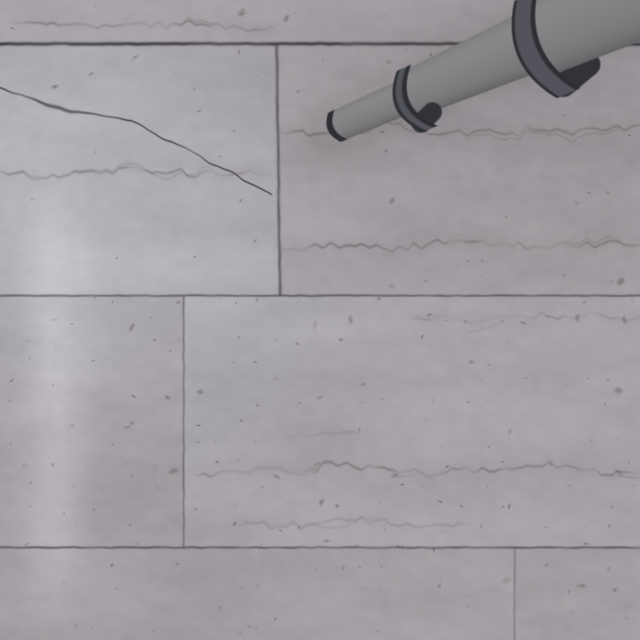
This texture is drawn by a three.js fragment shader. Its source:

```glsl
// Pale veined stone slabs in staggered courses, crossed by a telescopic grey pole.
// Courses come from a row index; veins, pits and grain come from value noise,
// and the pole is drawn in its own frame (u along the axis, v across it).
varying vec2 vUv;

const float ROW_BASE = 0.1445, ROW_HEIGHT = 0.3935, SOFT = 0.0022;
const vec3 STONE = vec3(0.635, 0.615, 0.632);
const vec3 PALE_STONE = vec3(0.71, 0.715, 0.732);
const vec3 VEIN = vec3(0.46, 0.43, 0.445);
const vec3 GROUT = vec3(0.33, 0.32, 0.34);
const vec3 POLE = vec3(0.50, 0.495, 0.505);
const vec3 PLASTIC = vec3(0.24, 0.245, 0.265);

float hash(vec2 p) {
  vec3 q = fract(vec3(p.xyx) * 0.1031);
  q += dot(q, q.yzx + 33.33);
  return fract((q.x + q.y) * q.z);
}
float noise(vec2 p) {
  vec2 i = floor(p), f = fract(p);
  f = f * f * (3.0 - 2.0 * f);
  return mix(mix(hash(i), hash(i + vec2(1.0, 0.0)), f.x),
             mix(hash(i + vec2(0.0, 1.0)), hash(i + 1.0), f.x), f.y);
}
float fbm(vec2 p) {
  float sum = 0.0, amp = 0.5;
  for (int i = 0; i < 4; i++) {
    sum += amp * noise(p);
    p = p * 2.1 + 17.3;
    amp *= 0.5;
  }
  return sum;
}
float fill(float d) { return 1.0 - smoothstep(-SOFT, SOFT, d); }
float stroke(float d, float width) { return exp(-d * d / (width * width)); }
float span(float x, float a, float b, float soft) {
  return smoothstep(a - soft, a + soft, x) * (1.0 - smoothstep(b - soft, b + soft, x));
}
float capsule(vec2 p, vec2 a, vec2 b, float r) {
  vec2 d = b - a;
  return length(p - a - d * clamp(dot(p - a, d) / dot(d, d), 0.0, 1.0)) - r;
}

// Ragged, broken vein from x0 to x1 with a side twig and a faint stain
float vein(vec2 p, float y, float x0, float x1, float seed) {
  float d = p.y - y - (fbm(vec2(p.x * 13.0, seed)) - 0.47) * 0.035
          - (noise(vec2(p.x * 85.0, seed + 5.0)) - 0.5) * 0.01;
  float fade = 0.25 + 0.6 * smoothstep(0.1, 0.8, noise(vec2(p.x * 38.0, seed + 9.0)));
  float offset = 0.022 * (noise(vec2(p.x * 19.0, seed + 14.0)) - 0.35);
  float twig = 0.45 * smoothstep(0.5, 0.8, noise(vec2(p.x * 16.0, seed + 3.0)));
  return span(p.x, x0, x1, 0.02) * (stroke(d, 0.0023) * fade
       + twig * stroke(d + offset, 0.0018) + 0.18 * exp(-abs(d) * 75.0));
}

// Sparse blurred pits, one candidate in each cell, most of them faint
float pits(vec2 p, float cells, float density, float seed) {
  vec2 id = floor(p * cells) + seed;
  float angle = (hash(id + 3.7) - 0.3) * 2.4, c = cos(angle), s = sin(angle);
  vec2 q = fract(p * cells) - 0.3 - 0.4 * vec2(hash(id + 8.1), hash(id + 12.9));
  q = vec2(q.x * c + q.y * s, (q.y * c - q.x * s) * (1.3 + hash(id + 21.0)));
  q += (noise(p * cells * 9.0) - 0.5) * 0.08;
  float size = mix(0.08, 0.2, hash(id + 30.0));
  float depth = step(hash(id), density) * (0.25 + 0.75 * hash(id + 41.0));
  return depth * (1.0 - smoothstep(0.0, size, length(q)));
}

float crackHeight(float x) {
  float y = mix(0.865, 0.828, smoothstep(-0.02, 0.11, x));
  y -= 0.17 * max(x - 0.105, 0.0) + 0.35 * max(x - 0.205, 0.0);
  return y + (noise(vec2(x * 55.0, 4.0)) - 0.5) * 0.005;
}

vec3 slabs(vec2 p) {
  float course = (p.y - ROW_BASE) / ROW_HEIGHT, row = floor(course);
  float joint = row < -0.5 ? 0.804 : row < 0.5 ? 0.287 : row < 1.5 ? 0.435 : -1.0;
  float side = step(joint, p.x);

  // Slab tone, cool daylight and the glossy streak
  vec2 away = p - vec2(0.1, 0.65);
  float cool = exp(-dot(away, away) * 11.0) * 0.75;
  cool += row == 1.0 ? 0.2 - 0.2 * side : row == 0.0 ? 0.3 * side - 0.1 : 0.0;
  vec3 col = mix(STONE, PALE_STONE, clamp(cool, 0.0, 1.0));
  float glare = stroke(p.x - 0.085, 0.05) * span(p.y, 0.08, 0.66, 0.12);
  col += 0.085 * glare * (0.6 + 0.6 * fbm(p * vec2(35.0, 9.0)));
  col -= 0.04 * smoothstep(0.35, 1.0, p.x) * smoothstep(0.45, 1.0, p.y);
  col += (fbm(p * vec2(6.0, 17.0) + row * 7.0 + side * 13.0) - 0.47) * 0.075;
  col += (fbm(p * vec2(55.0, 75.0)) - 0.47) * 0.035;

  // Veins, pits and the long dark crack
  float v = vein(p, 0.955, 0.02, 0.43, 2.0) + 0.8 * vein(p, 0.731, 0.0, 0.42, 11.0);
  v += vein(p, 0.798, 0.44, 1.0, 23.0) + vein(p, 0.612, 0.44, 1.0, 31.0);
  v += vein(p, 0.268, 0.31, 1.0, 47.0) + 0.6 * vein(p, 0.505, 0.65, 1.0, 53.0);
  v += 0.5 * (vein(p, 0.315, 0.44, 0.56, 61.0) + vein(p, 0.18, 0.36, 0.73, 71.0));
  col = mix(col, VEIN, min(v, 1.0) * 0.62);
  float worn = row < 0.5 ? 0.25 : 0.08;
  float spots = pits(p, 17.0, worn, 5.0) + pits(p, 31.0, worn, 40.0);
  col = mix(col, VEIN * 0.8, min(spots * 0.6, 1.0));
  float crack = stroke(p.y - crackHeight(p.x), 0.0017 + 0.0016 * stroke(p.x - 0.09, 0.035));
  crack *= 1.0 - smoothstep(0.422, 0.428, p.x);
  col = mix(col, GROUT, crack * (0.5 + 0.5 * noise(vec2(p.x * 30.0, 1.0))));

  // Joints, deepest in the upper courses
  float wobble = (noise(p * 70.0) - 0.5) * 0.0014, grime = noise(p * 42.0);
  float line = floor(course + 0.5), deep = step(1.5, line), upper = step(0.5, row);
  float down = stroke(p.x - joint - upper * (0.73 - p.y) * 0.014 + wobble, 0.0019 + 0.0007 * upper);
  col = mix(col, GROUT, down * (0.75 + 0.25 * grime) * (row < -0.5 ? 0.4 : 0.55 + 0.25 * upper));
  float across = stroke((course - line) * ROW_HEIGHT + wobble, 0.0021 + 0.0009 * deep);
  return mix(col, GROUT * (1.0 - 0.2 * deep), min(across * (0.5 + 0.25 * deep + 0.3 * grime), 1.0));
}

// One tube section with rounded shading
vec3 tube(vec3 col, vec2 q, float u0, float u1, float r0, float r1) {
  float r = mix(r0, r1, (q.x - u0) / (u1 - u0)), t = clamp(q.y / r, -1.0, 1.0);
  vec3 shade = POLE * (1.02 + 0.1 * t - 0.16 * t * t * t * t);
  return mix(col, shade, fill(abs(q.y) - r) * span(q.x, u0, u1, SOFT));
}
// Curved dark band around the pole, with a lit face
vec3 collar(vec3 col, vec2 q, float u0, float u1, float mid, float r, float bulge) {
  float t = (q.y - mid) / r, u = q.x - bulge * t * t;
  float face = span(u, u0 + 0.005, u1 - 0.008, 0.003);
  return mix(col, PLASTIC * (0.75 + 0.6 * face), fill(abs(q.y - mid) - r) * span(u, u0, u1, SOFT));
}
vec3 lug(vec3 col, vec2 q, vec2 a, vec2 b, float r) {
  return mix(col, PLASTIC * 0.82, fill(capsule(q, a, b, r)));
}

void main() {
  vec2 axis = vec2(0.917, 0.399), p = vUv - vec2(0.527, 0.803);
  vec2 q = vec2(dot(p, axis), dot(p, vec2(-axis.y, axis.x)));
  vec3 col = slabs(vUv);
  col *= 1.0 - 0.08 * exp(-22.0 * max(capsule(q, vec2(0.0), vec2(0.5, 0.0), 0.04), 0.0));
  col = tube(col, q, -0.008, 0.125, 0.024, 0.028);
  col = collar(col, q, -0.016, -0.006, 0.0, 0.025, 0.012);
  col = tube(col, q, 0.115, 0.34, 0.037, 0.049);
  col = lug(col, q, vec2(0.122, -0.048), vec2(0.145, -0.039), 0.015);
  col = collar(col, q, 0.095, 0.119, -0.01, 0.052, 0.025);
  col = lug(col, q, vec2(0.35, -0.082), vec2(0.398, -0.068), 0.019);
  col = tube(col, q, 0.335, 0.6, 0.061, 0.072);
  col = collar(col, q, 0.302, 0.342, -0.014, 0.083, 0.03);
  gl_FragColor = vec4(col, 1.0);
}
```
